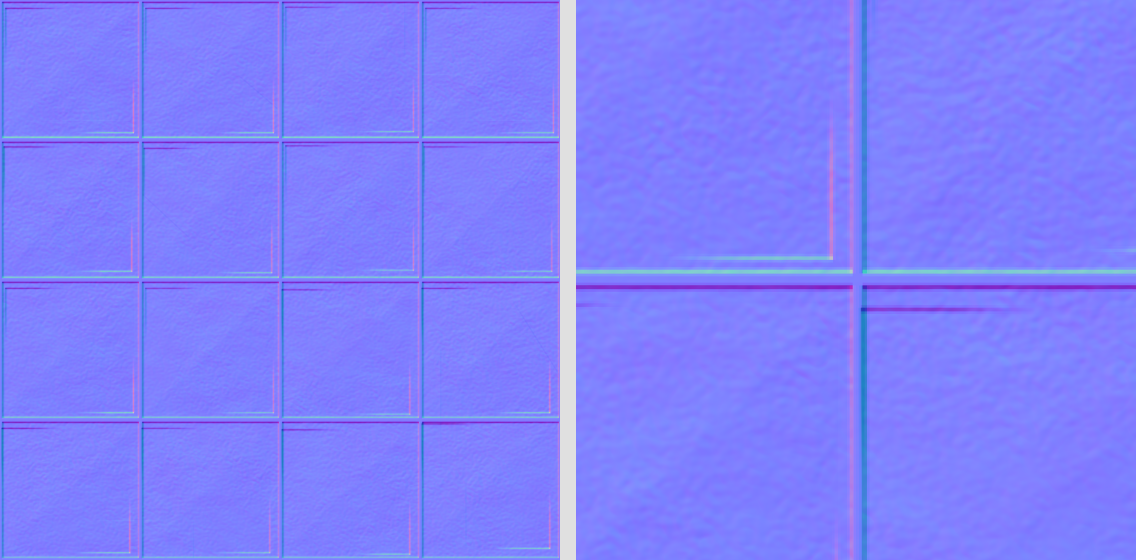
Left, the full canvas; right, a detail of the centre.
A WebGL 1 fragment shader for this texture map:

```glsl
precision highp float;
uniform vec2 u_resolution;

vec2 hash2(vec2 p) {
  p = vec2(dot(p, vec2(127.1, 311.7)), dot(p, vec2(269.5, 183.3)));
  return fract(sin(p) * 43758.55);
}

float gradientNoise(vec2 p) {
  vec2 i = floor(p), f = fract(p);
  vec2 u = f * f * f * (f * (f * 6.0 - 15.0) + 10.0);
  vec2 x = vec2(1.0, 0.0), y = vec2(0.0, 1.0);
  float a = dot(hash2(i) * 2.0 - 1.0, f);
  float b = dot(hash2(i + x) * 2.0 - 1.0, f - x);
  float c = dot(hash2(i + y) * 2.0 - 1.0, f - y);
  float d = dot(hash2(i + 1.0) * 2.0 - 1.0, f - 1.0);
  return mix(mix(a, b, u.x), mix(c, d, u.x), u.y);
}

// Plaster grain: soft swells with small creases on top
float grainHeight(vec2 p) {
  p = mat2(0.9, -0.2, 0.2, 1.0) * p;
  return 0.8 * gradientNoise(p * 42.0)
       - 0.6 * abs(gradientNoise(p * 83.0 + 7.3))
       + 0.45 * gradientNoise(p * 167.0 + 3.1);
}

// Share of a pixel covered by the range lo..hi
float span(float x, float lo, float hi, float pixel) {
  return max(0.0, min(hi, x + 0.5 * pixel) - max(lo, x - 0.5 * pixel)) / pixel;
}

// Bevel line with a crisp core and a weak flank
float bevel(float d, float halfWidth, float pixel) {
  float flank = halfWidth + 1.2;
  return 0.75 * span(d, -halfWidth, halfWidth, pixel)
       + 0.25 * span(d, -flank, flank, pixel);
}

// Faint straight scratches, level, upright or slanted
vec2 scratchSlope(vec2 uv) {
  vec2 slope = vec2(0.0);
  for (int i = 0; i < 12; i++) {
    float n = float(i);
    vec2 center = hash2(vec2(n, 4.7));
    vec2 shape = hash2(vec2(n, 9.2));
    float kind = mod(n, 3.0);
    float angle = kind < 0.5 ? 0.0 : (kind < 1.5 ? 1.5708 : mix(0.5, 2.6, shape.x));
    vec2 along = vec2(cos(angle), sin(angle));
    vec2 across = vec2(-along.y, along.x);
    vec2 d = uv - center;
    float reach = mix(0.04, 0.12, shape.y);
    float line = 1.0 - smoothstep(0.0004, 0.0022, abs(dot(d, across)));
    line *= 1.0 - smoothstep(0.5 * reach, reach, abs(dot(d, along)));
    slope += across * line * 0.06;
  }
  return slope;
}

void main() {
  vec2 uv = gl_FragCoord.xy / u_resolution;
  vec2 tile = floor(uv * 4.0);

  // Tile space: 192 units wide, y pointing down
  vec2 p = fract(uv * 4.0) * 192.0;
  p.y = 192.0 - p.y;
  vec2 px = 768.0 / u_resolution;
  vec2 wear = hash2(tile + 3.4);

  // Grain, broad unevenness and scratches, calmer in the joints
  float inX = span(p.x, 3.0, 190.5, px.x);
  float inY = span(p.y, 2.5, 189.0, px.y);
  float e = 0.002;
  float h = grainHeight(uv);
  vec2 grain = vec2(h - grainHeight(uv + vec2(e, 0.0)),
                    1.4 * (grainHeight(uv + vec2(0.0, e)) - h));
  float rough = 0.24 + 0.16 * gradientNoise(uv * 9.0 + 2.0);
  vec2 uneven = vec2(-0.03, 0.08) * gradientNoise(uv * vec2(15.0, 23.0) + 5.0);
  vec2 tilt = (grain * rough + uneven + scratchSlope(uv)) * mix(0.2, 1.0, inX * inY);

  // Outer rim, crisper toward the top rows
  tilt.x -= 0.5 * bevel(p.x - 3.8, 1.2, px.x) * inY;
  tilt.x += 0.36 * bevel(p.x - 190.0, 0.9, px.x) * inY;
  tilt.y -= 0.67 * bevel(p.y - 3.3, 0.9, px.y) * inX;
  tilt.y += mix(0.42, 0.68, tile.y / 3.0) * bevel(p.y - 188.2, 0.9, px.y) * inX;

  // Inner face, shifted by row and column
  vec2 size = vec2(175.0, 170.5);
  float upper = step(1.5, tile.y);
  float thirdRow = 1.0 - step(0.5, abs(tile.y - 2.0));
  float secondColumn = 1.0 - step(0.5, abs(tile.x - 1.0));
  float thirdColumn = 1.0 - step(0.5, abs(tile.x - 2.0));
  vec2 corner = vec2(3.0, 11.5);
  corner -= thirdRow * vec2(2.3 - 2.3 * thirdColumn, 2.0 - 2.0 * secondColumn);
  corner.x += 5.0 * step(1.5, tile.y + (2.15 - tile.x) * 0.45);
  corner.y += thirdColumn * mix(2.0, -1.5, upper);
  corner.y -= 6.0 * step(2.5, tile.x - tile.y);

  // Face folded along its rising diagonal
  vec2 q = (p - corner) / size;
  float faceX = span(p.x, corner.x - 0.8, corner.x + size.x + 0.8, px.x);
  float faceY = span(p.y, corner.y - 0.8, corner.y + size.y + 0.8, px.y);
  float fold = clamp((1.0 - q.x - q.y) * 60.0, -1.0, 1.0);
  tilt += 0.013 * fold * faceX * faceY;

  // Face edges fade out halfway along each side
  vec2 nearStart = smoothstep(0.0, 0.65, 1.0 - 2.0 * q);
  vec2 nearEnd = smoothstep(0.0, 0.65, 2.0 * q - 1.0);
  float depth = mix(0.75, 1.0, wear.y);
  vec2 start = p - corner, end = start - size;
  tilt.x -= 0.46 * depth * bevel(start.x, 0.85, px.x) * nearStart.y * faceY;
  tilt.x += 0.66 * depth * bevel(end.x, 0.8, px.x) * nearEnd.y * faceY;
  tilt.y -= 0.62 * depth * bevel(start.y, 0.85, px.y) * nearStart.x * faceX;
  tilt.y += 0.6 * depth * bevel(end.y, 0.8, px.y) * nearEnd.x * faceX;

  // Steep facets lose height along with their tilt
  tilt = clamp(tilt, -0.75, 0.75);
  float steep = length(tilt);
  float up = 1.0 - 0.62 * steep * smoothstep(0.0, 0.5, steep);
  gl_FragColor = vec4(vec3(tilt, up) * 0.5 + 0.5, 1.0);
}
```
